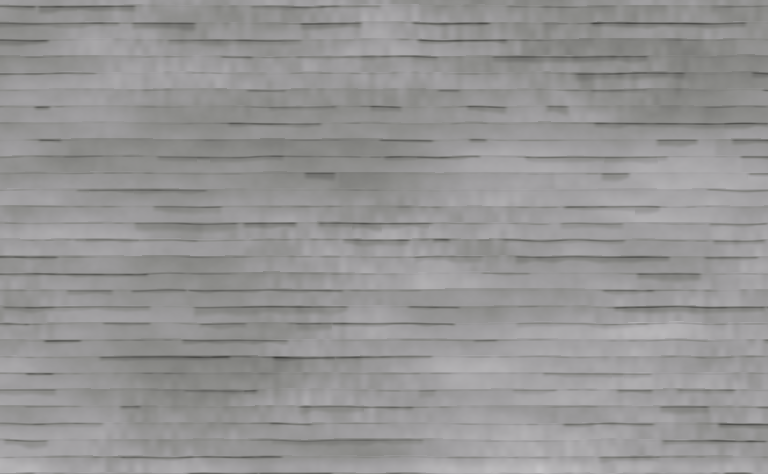
Write a WebGL 1 fragment shader that draws this texture.

```glsl
precision highp float;
// Board-marked grey concrete wall with broken joints and shadowed ledges.
uniform vec2 u_resolution;

const float ROWS = 28.4;           // boards over the canvas height
const float ROW_SHIFT = 0.30;      // place of the top joint
const float BASE_TONE = 0.588;
const float CLOUD_CONTRAST = 0.23;
const float BLOTCH_CONTRAST = 0.05;
const float BOARD_CONTRAST = 0.03;
const float DRIFT_CONTRAST = 0.065;
const float STREAK_CONTRAST = 0.05;
const float JOINT_DEPTH = 0.085;
const float LEDGE_DEPTH = 0.125;
const float SHADOW_DEPTH = 0.085;
const vec3 WARM_TINT = vec3(0.002, 0.002, -0.008);
const vec3 COOL_TINT = vec3(0.002, -0.003, 0.004);

float hash(vec2 p) {
  vec3 q = fract(vec3(p.xyx) * 0.1031);
  q += dot(q, q.yzx + 33.33);
  return fract((q.x + q.y) * q.z);
}

float noise(vec2 p) {
  vec2 i = floor(p);
  vec2 f = fract(p);
  f = f * f * (3.0 - 2.0 * f);
  float low = mix(hash(i), hash(i + vec2(1.0, 0.0)), f.x);
  float high = mix(hash(i + vec2(0.0, 1.0)), hash(i + vec2(1.0, 1.0)), f.x);
  return mix(low, high, f.y);
}

float fbm(vec2 p) {
  float sum = 0.0;
  float weight = 0.5;
  for (int i = 0; i < 4; i++) {
    sum += weight * noise(p);
    p = p * 2.1 + 17.3;
    weight *= 0.5;
  }
  return sum / 0.9375;
}

// Random stretch of a row: x is its strength, y its shadow height.
vec2 ledge(float x, float row, float cellWidth, float chance, float seed) {
  float u = x / cellWidth + hash(vec2(row, seed)) * 9.0 + 20.0;
  vec2 id = vec2(floor(u) + seed * 3.0, row + seed);
  float span = mix(0.22, 0.85, hash(id + 11.0));
  float start = 0.04 + (0.92 - span) * hash(id + 23.0);
  float along = (fract(u) - start) * cellWidth;
  float len = span * cellWidth;
  float mask = smoothstep(0.0, 0.014, along)
             * (1.0 - smoothstep(len - 0.014, len, along));
  mask *= step(hash(id + 37.0), chance) * mix(0.5, 1.0, hash(id + 41.0));
  return vec2(mask, mix(0.28, 0.75, pow(hash(id + 53.0), 1.6)));
}

// Soft dark line of a joint; d runs down the height of one board.
float jointLine(float d, float thickness) {
  float soft = max(0.13, ROWS / u_resolution.y);
  return smoothstep(0.0, soft, d) * (1.0 - smoothstep(thickness, thickness + soft, d));
}

void main() {
  vec2 p = gl_FragCoord.xy / u_resolution.y;
  float wobble = 0.10 * (noise(vec2(p.x * 14.0, p.y * 12.0)) - 0.5);
  float level = (1.0 - p.y) * ROWS - ROW_SHIFT + wobble + 40.0;
  float row = floor(level);
  float d = fract(level);

  // Weathering: broad clouds, small blotches and a pale foot of the wall
  float tone = BASE_TONE + CLOUD_CONTRAST * (fbm(p * vec2(2.6, 4.6) + 5.0) - 0.5);
  tone += BLOTCH_CONTRAST * (fbm(p * vec2(20.0, 30.0)) - 0.5);
  tone += 0.045 * (1.0 - smoothstep(0.015, 0.045, p.y + 0.01 * noise(p * 8.0)));

  // Each board has its own tone, with softened butt ends and drift along it
  float boardX = p.x * 2.2 + hash(vec2(row, 3.0)) * 7.0;
  float board = floor(boardX);
  float butt = smoothstep(0.97, 1.0, fract(boardX));
  float boardTone = mix(hash(vec2(board, row + 9.0)), hash(vec2(board + 1.0, row + 9.0)), butt);
  tone += BOARD_CONTRAST * (boardTone - 0.5);
  tone += DRIFT_CONTRAST * (noise(vec2(p.x * 5.0, row * 17.0)) - 0.5);

  // Vertical stains that gather in patches
  float stainPatch = smoothstep(0.4, 0.8, noise(p * vec2(3.0, 6.0) + 31.0));
  float stain = noise(vec2(p.x * 65.0, row * 5.0 + d * 1.2)) - 0.5;
  tone += STREAK_CONTRAST * stain * (0.2 + stainPatch);

  // Boards brighten towards their lower lip
  tone += 0.025 * (smoothstep(0.0, 0.9, d) - 0.5);

  // Faint joints broken into dashes and crumbs
  float broken = smoothstep(0.35, 0.7, noise(vec2(p.x * 9.0, row * 13.0)));
  float crumbs = smoothstep(0.2, 0.75, noise(vec2(p.x * 48.0, row * 7.0)));
  float joint = 0.15 + broken * (0.45 + 0.55 * crumbs) + 0.2 * crumbs;
  tone -= JOINT_DEPTH * joint * jointLine(d, 0.07);

  // Long and short ledges with a soft, uneven shadow beneath
  vec2 longLedge = ledge(p.x, row, 0.42, 0.38, 2.0);
  vec2 shortLedge = ledge(p.x, row, 0.19, 0.26, 7.0);
  vec2 edge = longLedge.x > shortLedge.x ? longLedge : shortLedge;
  float reach = edge.y * (0.75 + 0.5 * noise(vec2(p.x * 30.0, row * 3.0)));
  float shadow = smoothstep(0.0, 0.13, d) * (1.0 - smoothstep(reach * 0.45, reach, d));
  tone -= edge.x * (LEDGE_DEPTH * jointLine(d, 0.08) + SHADOW_DEPTH * shadow);

  vec3 tint = mix(WARM_TINT, COOL_TINT, smoothstep(0.53, 0.63, tone));
  gl_FragColor = vec4(clamp(vec3(tone) + tint, 0.0, 1.0), 1.0);
}
```
